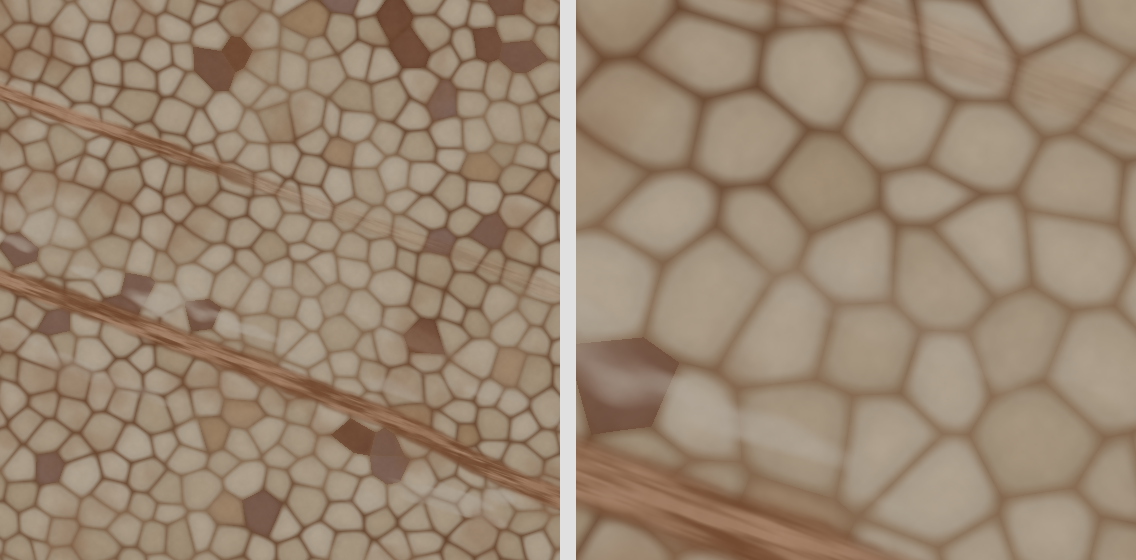
Left, the full canvas; right, a detail of the centre.
A Shadertoy shader for this texture:

```glsl
// Stained plant tissue: rows of rounded cream cells with brown walls, crossed by fibrous slanting rays.

vec2 hash2(vec2 p) {
    vec3 a = fract(p.xyx * vec3(0.1031, 0.1030, 0.0973));
    a += dot(a, a.yzx + 33.33);
    return fract((a.xx + a.yz) * a.zy);
}

float noise(vec2 p) {
    vec2 i = floor(p), f = fract(p);
    f = f * f * (3.0 - 2.0 * f);
    return mix(mix(hash2(i).x, hash2(i + vec2(1, 0)).x, f.x),
               mix(hash2(i + vec2(0, 1)).x, hash2(i + vec2(1, 1)).x, f.x), f.y);
}

float fbm(vec2 p) {
    return 0.55 * noise(p) + 0.3 * noise(p * 2.1 + 7.3) + 0.15 * noise(p * 4.3 + 3.1);
}

// Cell seed: staggered rows with jitter
vec2 seedPoint(vec2 id) {
    return id + vec2(0.25 + 0.5 * mod(id.y, 2.0), 0.5) + 0.62 * (hash2(id) - 0.5);
}

// Weight that makes some cells larger than their neighbours
float seedWeight(vec2 id) {
    return 0.26 * hash2(id + 41.0).x;
}

// Rounded distance to the cell wall; also returns the id of the cell
float cellWall(vec2 p, out vec2 cell) {
    vec2 base = floor(p);
    float best = 1e3;
    for (int j = -2; j <= 2; j++)
    for (int i = -2; i <= 2; i++) {
        vec2 id = base + vec2(i, j);
        vec2 r = seedPoint(id) - p;
        float d = dot(r, r) - seedWeight(id);
        if (d < best) { best = d; cell = id; }
    }
    vec2 center = seedPoint(cell);
    float sum = 0.0;
    for (int j = -2; j <= 2; j++)
    for (int i = -2; i <= 2; i++) {
        if (i == 0 && j == 0) continue;
        vec2 id = cell + vec2(i, j);
        vec2 s = seedPoint(id), r = s - p;
        float d = 0.5 * (dot(r, r) - seedWeight(id) - best) / max(length(s - center), 0.1);
        sum += exp(-15.0 * d);
    }
    return -log(sum) / 15.0;
}

// Signed offsets from the lower and upper ray
vec2 rayOffsets(vec2 q) {
    float bend = 0.012 * (noise(vec2(q.x * 5.0, 2.0)) - 0.5);
    return q.y - vec2(0.476 - 0.035 * smoothstep(0.4, 1.0, q.x), 0.788) - bend;
}

void mainImage(out vec4 fragColor, in vec2 fragCoord) {
    vec2 p = fragCoord / iResolution.y;
    vec2 q = vec2(dot(p, vec2(0.94, -0.34)), dot(p, vec2(0.34, 0.94)));

    // Cell layout
    vec2 scale = vec2(18.0, 19.5);
    vec2 warp = vec2(noise(q * 9.0), noise(q * 9.0 + 20.0)) - 0.5;
    vec2 cell;
    float wall = cellWall((q + 0.016 * warp) * scale + 40.0, cell);
    vec2 cellPos = (seedPoint(cell) - 40.0) / scale;
    vec2 tone = hash2(cell + 13.0);

    // Cell bodies
    vec3 tan_ = vec3(0.595, 0.515, 0.415), cream = vec3(0.675, 0.625, 0.555);
    float pallor = 0.12 + 0.75 * sqrt(tone.x) + 0.5 * (fbm(q * 5.0) - 0.5);
    vec3 body = mix(tan_, cream, clamp(pallor, 0.0, 1.1));
    body = mix(body, vec3(0.57, 0.44, 0.32), 0.6 * step(0.95, tone.y));
    body *= 0.97 + 0.05 * smoothstep(0.05, 0.35, wall);

    // Dark stained cells gather beside the rays and in a few patches
    vec2 cellRay = abs(rayOffsets(cellPos));
    float nearRay = exp(-pow(cellRay.x / 0.05, 2.0)) + 0.4 * exp(-pow(cellRay.y / 0.05, 2.0));
    float patches = smoothstep(0.62, 0.8, fbm(cellPos * 5.0 + 11.0));
    float stained = step(1.0 - 0.1 * nearRay - 0.3 * patches, hash2(cell + 77.0).y);
    vec3 stain = mix(vec3(0.37, 0.20, 0.11), vec3(0.46, 0.35, 0.31), tone.x);
    body = mix(body, stain, 0.85 * stained);

    // Walls
    float depth = fbm(q * 7.0 + 5.0);
    vec3 wallColor = mix(vec3(0.52, 0.41, 0.31), vec3(0.40, 0.27, 0.18), smoothstep(0.25, 0.65, depth));
    wallColor = mix(wallColor, stain, 0.5 * stained);
    vec3 color = mix(wallColor, body, smoothstep(-0.075, 0.135, wall));

    // Pale torn strips that run along the rays
    vec2 ray = rayOffsets(q + vec2(0.0, 0.006 * (fbm(q * 30.0) - 0.5)));
    float strip = smoothstep(0.62, 0.74, fbm(q * vec2(7.0, 19.0) + 31.0));
    strip *= exp(-pow(ray.x / 0.13, 2.0));
    color = mix(color, vec3(0.69, 0.65, 0.60), 0.8 * strip);

    // Fibrous rays: the upper one fades out to the right
    float fibers = fbm(q * vec2(14.0, 130.0));
    vec3 fiberColor = mix(vec3(0.44, 0.28, 0.18), vec3(0.64, 0.50, 0.40), smoothstep(0.25, 0.75, fibers));
    float lower = 1.0 - smoothstep(0.012, 0.023, abs(ray.x));
    float upper = 1.0 - smoothstep(0.008, 0.020, abs(ray.y));
    upper *= mix(0.9, 0.25, smoothstep(0.0, 0.35, q.x));
    color = mix(color, fiberColor, max(0.92 * lower, upper));
    float rim = exp(-pow((abs(ray.x) - 0.018) / 0.005, 2.0));
    color = mix(color, vec3(0.42, 0.26, 0.16), 0.5 * rim * noise(q * vec2(18.0, 40.0)));

    // Soft brown haze and fine mottling
    color = mix(color, vec3(0.50, 0.34, 0.23), 0.3 * smoothstep(0.55, 0.8, fbm(q * 9.0 + 60.0)));
    color += 0.022 * (fbm(p * 130.0) - 0.5) + 0.014 * (noise(p * 60.0 + 9.0) - 0.5);
    fragColor = vec4(color, 1.0);
}
```
